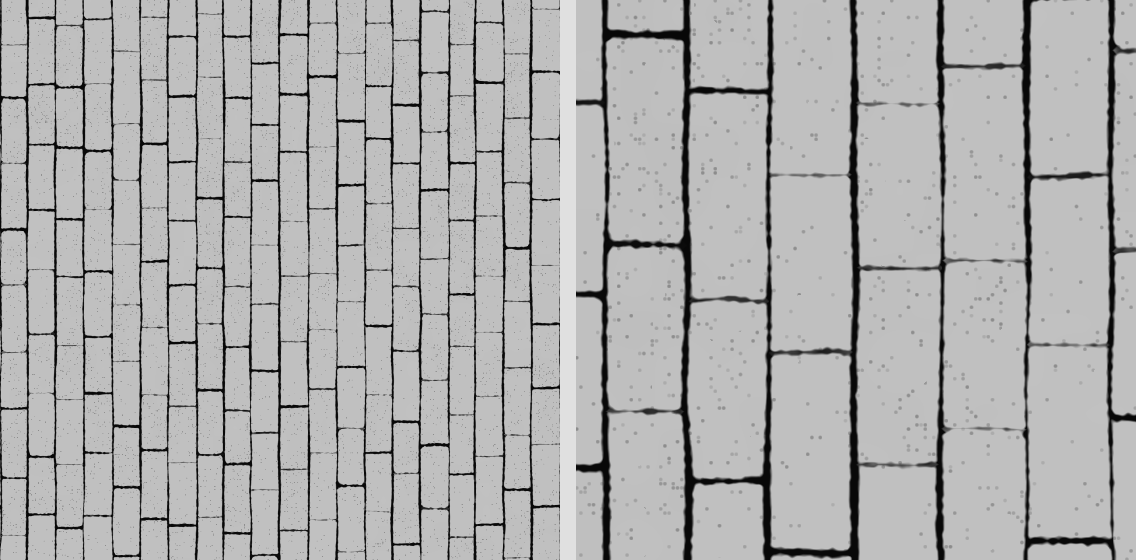
Left, the full canvas; right, a detail of the centre.
A Shadertoy shader for this texture:

```glsl
// Grey paving of upright bricks: 20 staggered columns, about 9 bricks in each.
// Each brick is a rounded box between four wandering edges; the joints are dark,
// vary in width and strength, and are roughened by noise. Faces carry faint specks.

const float COLUMNS = 20.0;
const float ROWS = 9.0;
const float COLUMN_JITTER = 0.10;              // in column widths
const float ROW_JITTER = 0.20;                 // in brick lengths
const float WOBBLE = 0.055;                    // sideways wander of upright joints
const vec2 UPRIGHT_WIDTH = vec2(0.0006, 0.0027); // thinnest, widest half width
const vec2 CROSS_WIDTH = vec2(0.0003, 0.0025);
const vec2 CORNER_RADIUS = vec2(0.002, 0.009);
const float ROUGHNESS = 0.0022;
const float EDGE_SOFTNESS = 0.0010;
const float SPECK_GRID = 400.0;
const vec3 BRICK_COLOR = vec3(0.755);
const vec3 SPECK_COLOR = vec3(0.55);
const vec3 JOINT_COLOR = vec3(0.03);

float hash(vec2 p) {
    vec3 q = fract(vec3(p.xyx) * 0.1031);
    q += dot(q, q.yzx + 33.33);
    return fract((q.x + q.y) * q.z);
}

float noise(vec2 p) {
    vec2 i = floor(p), f = fract(p);
    f = f * f * (3.0 - 2.0 * f);
    return mix(mix(hash(i), hash(i + vec2(1, 0)), f.x),
               mix(hash(i + vec2(0, 1)), hash(i + vec2(1, 1)), f.x), f.y);
}

// Horizontal position of upright joint i at height y
float uprightJoint(float i, float y) {
    float shift = COLUMN_JITTER * (hash(vec2(i, 3.0)) - 0.5);
    float wander = WOBBLE * (noise(vec2(i * 5.0, y * 16.0)) - 0.5);
    return (i + shift + wander) / COLUMNS;
}

float uprightHalfWidth(float i, float y) {
    float along = noise(vec2(i * 5.0 + 200.0, y * 11.0));
    float wear = mix(along, hash(vec2(i, 71.0)), 0.3);
    return mix(UPRIGHT_WIDTH.x, UPRIGHT_WIDTH.y, wear);
}

// Height of cross joint j in a column; alternate columns shift by about half a brick
float crossJoint(float column, float j) {
    float stagger = 0.5 * mod(column, 2.0) + 0.55 * hash(vec2(column, 17.0));
    return (j + stagger + ROW_JITTER * (hash(vec2(column, j + 40.0)) - 0.5)) / ROWS;
}

float crossStrength(float column, float j) {
    return hash(vec2(column + 90.0, j + 20.0));
}

void mainImage(out vec4 fragColor, in vec2 fragCoord) {
    vec2 uv = fragCoord / iResolution.xy;
    float pixel = 1.0 / min(iResolution.x, iResolution.y);

    // Column that holds this point
    float column = floor(uv.x * COLUMNS);
    if (uv.x < uprightJoint(column, uv.y)) column -= 1.0;
    else if (uv.x >= uprightJoint(column + 1.0, uv.y)) column += 1.0;

    // Brick within the column, its cross joints slightly bowed
    float y = uv.y + 0.002 * (noise(uv * 45.0 + 9.0) - 0.5);
    float row = floor(y * ROWS - crossJoint(column, 0.0) * ROWS);
    if (y < crossJoint(column, row)) row -= 1.0;
    else if (y >= crossJoint(column, row + 1.0)) row += 1.0;
    vec2 brick = vec2(column, row);

    // Distance from the nearest upright and cross joint
    float left = uv.x - uprightJoint(column, uv.y) - uprightHalfWidth(column, uv.y);
    float right = uprightJoint(column + 1.0, uv.y) - uv.x - uprightHalfWidth(column + 1.0, uv.y);
    float low = y - crossJoint(column, row);
    float high = crossJoint(column, row + 1.0) - y;
    float strength = crossStrength(column, row + step(high, low));
    float crossWidth = mix(CROSS_WIDTH.x, CROSS_WIDTH.y, strength);
    vec2 inset = vec2(min(left, right), min(low, high) - crossWidth);

    // Rough the edges, then round the corners
    float rough = noise(uv * 290.0) * 0.6 + noise(uv * 130.0 + 31.0) * 0.4 - 0.5;
    inset += ROUGHNESS * rough * vec2(0.8, 1.3);
    float roundness = hash(brick + 130.0);
    float radius = mix(CORNER_RADIUS.x, CORNER_RADIUS.y, pow(roundness, 4.0));
    vec2 corner = radius - inset;
    float outside = length(max(corner, 0.0)) + min(max(corner.x, corner.y), 0.0) - radius;

    // Joint darkness: weak cross joints are paler and broken up
    float soft = max(EDGE_SOFTNESS, 0.75 * pixel);
    float joint = smoothstep(-soft, soft, outside);
    float isCross = smoothstep(-0.001, 0.001, inset.x - inset.y);
    float grain = noise(uv * vec2(190.0, 330.0) + 57.0);
    float crossInk = mix(0.35 + 0.5 * grain, 1.0, smoothstep(0.1, 0.65, strength));
    float ink = joint * mix(1.0, crossInk, isCross);

    // Faint specks, denser on some bricks and in patches
    vec2 cell = uv * SPECK_GRID;
    float patchiness = noise(uv * 38.0 + 80.0) * hash(brick + 310.0);
    float chance = 0.015 + 0.13 * patchiness;
    float chosen = step(1.0 - chance, hash(floor(cell) + 500.0));
    float spot = 1.0 - smoothstep(0.2, 0.65, length(fract(cell) - 0.5));
    float speck = chosen * spot * (0.35 + 0.65 * hash(floor(cell) + 900.0));

    vec3 color = mix(BRICK_COLOR, SPECK_COLOR, speck);
    color -= 0.012 * patchiness;
    fragColor = vec4(mix(color, JOINT_COLOR, ink), 1.0);
}
```
